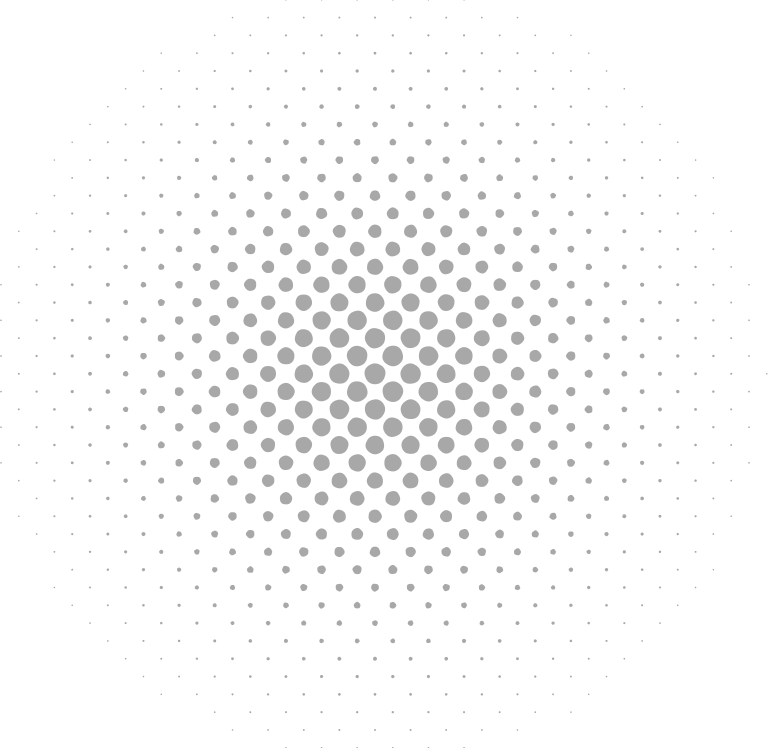
This background is drawn by a Shadertoy shader. Its source:

```glsl
// A radial halftone: grey dots on a white ground, set on a diagonal lattice.
// Each pixel finds its nearest lattice point; the dot there shrinks with its
// distance from the middle, and layered sines make its outline a little uneven.

const vec3 PAPER = vec3(1.0);
const vec3 INK = vec3(0.66);
const float SPACING = 0.02381;              // row distance, in canvas heights
const vec2 CENTER = vec2(-0.01205, 0.0003); // middle dot, from canvas middle
const vec2 FADE_CENTER = vec2(0.15, 0.0);   // in lattice units
const float FIELD_RADIUS = 21.9;            // in lattice units
const float TAU = 6.2831853;

float hash(vec2 p) {
    return fract(sin(dot(p, vec2(127.1, 311.7))) * 43758.5);
}

// Nearest point of the checkerboard lattice (x + y even)
vec2 nearestDot(vec2 p) {
    vec2 diagonal = round(0.5 * vec2(p.x + p.y, p.x - p.y));
    return vec2(diagonal.x + diagonal.y, diagonal.x - diagonal.y);
}

// Bell-shaped falloff with a thin tail
float dotRadius(float dist) {
    float bell = exp(-pow(dist / 11.6, 2.0));
    return 0.54 * bell + 0.045 - 0.001 * dist;
}

// Small radial change of the outline, in lattice units
float outlineWobble(vec2 offset, float seed) {
    float angle = atan(offset.y, offset.x + 1e-5);
    return 0.008 * sin(3.0 * angle + TAU * seed)
         + 0.006 * sin(5.0 * angle + TAU * 7.0 * seed);
}

// Ink coverage at p; pixel is the pixel size in lattice units
float halftone(vec2 p, float pixel) {
    vec2 cell = nearestDot(p);
    vec2 offset = p - cell;
    float dist = length(cell - FADE_CENTER);
    float radius = dotRadius(dist);
    float wobble = outlineWobble(offset, hash(cell)) * smoothstep(0.05, 0.2, radius);
    float edge = length(offset) - radius - wobble;
    return clamp(0.5 - edge / pixel, 0.0, 1.0) * step(dist, FIELD_RADIUS);
}

void mainImage(out vec4 fragColor, in vec2 fragCoord) {
    vec2 canvas = (fragCoord - 0.5 * iResolution.xy) / iResolution.y;
    vec2 lattice = (canvas - CENTER) / SPACING;
    float pixel = 1.0 / (iResolution.y * SPACING);
    fragColor = vec4(mix(PAPER, INK, halftone(lattice, pixel)), 1.0);
}
```
